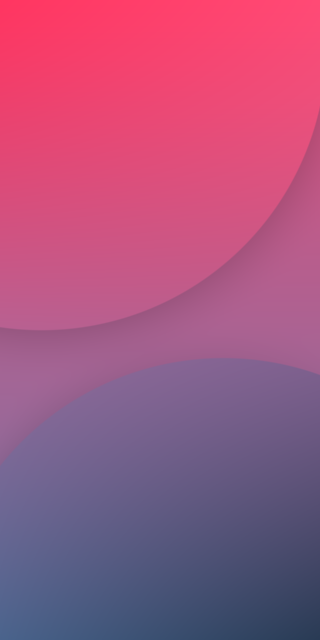
Reproduce this background procedurally as a Shadertoy shader.

```glsl
// Two large soft-shadowed discs over a pink to slate-blue gradient backdrop.

// Blend four corner colours: x runs left to right, y runs bottom to top.
vec3 cornerBlend(vec3 bottomLeft, vec3 bottomRight, vec3 topLeft, vec3 topRight, vec2 t) {
    t = clamp(t, 0.0, 1.0);
    return mix(mix(bottomLeft, bottomRight, t.x), mix(topLeft, topRight, t.x), t.y);
}

float disc(vec2 p, vec2 centre, float radius) {
    return length(p - centre) - radius;
}

// Darkening that is strongest at the rim and fades outwards.
float rimShadow(float d, float reach, float strength) {
    float fade = 1.0 - clamp(d / reach, 0.0, 1.0);
    return 1.0 - strength * fade * fade;
}

void mainImage(out vec4 fragColor, in vec2 fragCoord) {
    // Canvas width is one unit, height is two.
    vec2 p = fragCoord / iResolution.xy * vec2(1.0, 2.0);
    float pixel = 2.0 / iResolution.y;

    float upper = disc(p, vec2(0.130, 1.859), 0.891);
    float lower = disc(p, vec2(0.698, -0.010), 0.891);

    // Backdrop band
    vec3 color = mix(vec3(0.58, 0.42, 0.61), vec3(0.82, 0.33, 0.51),
                     clamp((p.y - 0.54) / 1.12, 0.0, 1.0));
    color *= rimShadow(upper, 0.17, 0.12);
    color *= rimShadow(lower, 0.13, 0.08 - 0.04 * p.x);

    // Lower disc: violet into slate
    float rise = 1.0 - pow(clamp((0.88 - p.y) / 0.88, 0.0, 1.0), 1.1);
    vec3 slate = cornerBlend(vec3(0.29, 0.39, 0.55), vec3(0.16, 0.23, 0.33),
                             vec3(0.57, 0.42, 0.61), vec3(0.50, 0.38, 0.56),
                             vec2(p.x, rise));
    color = mix(color, slate, smoothstep(pixel, -pixel, lower));

    // Upper disc: vivid pink into mauve
    float height = 1.0 - pow(clamp((2.0 - p.y) / 1.03, 0.0, 1.0), 1.2);
    vec3 pink = cornerBlend(vec3(0.72, 0.38, 0.57), vec3(0.71, 0.37, 0.55),
                            vec3(1.00, 0.21, 0.38), vec3(1.00, 0.29, 0.46),
                            vec2(p.x, height));
    color = mix(color, pink, smoothstep(pixel, -pixel, upper));

    fragColor = vec4(color, 1.0);
}
```
